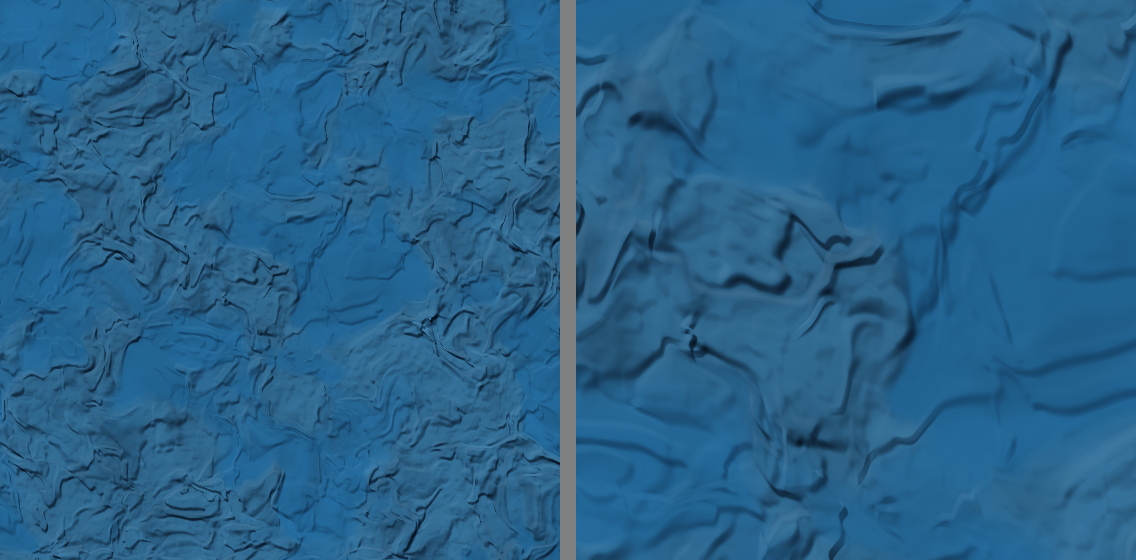
Left, the full canvas; right, a detail of the centre.
Give the GLSL for this texture, as a Shadertoy shader.

```glsl
// Blue troweled plaster: ragged overlapping flakes with dark creases and smooth pools.
#define POOL_COLOR  vec3(0.132, 0.402, 0.592)
#define FLAKE_COLOR vec3(0.192, 0.420, 0.574)
#define GLINT_COLOR vec3(0.220, 0.200, 0.185)
#define LIGHT_DIR   vec2(-0.45, 0.89)
#define FLAKE_SCALE 6.5
#define WARP        0.062
#define EDGE_WIDTH  0.0040
#define SHADOW      0.90
#define CREASE      0.17
#define GLINT       0.42
#define GRAIN       0.34

vec3 hash3(vec2 p) {
    vec3 q = fract(p.xyx * vec3(0.1031, 0.1030, 0.0973));
    q += dot(q, q.yxz + 33.33);
    return fract((q.xxy + q.yzz) * q.zyx);
}

// Smooth cellular noise: random cell levels blended by distance, about -0.4 to 0.4.
float cells(vec2 p) {
    vec2 cell = floor(p), f = p - cell;
    float total = 0.0, weights = 1e-4;
    for (int y = -1; y <= 1; y++)
    for (int x = -1; x <= 1; x++) {
        vec2 offset = vec2(x, y);
        vec3 rnd = hash3(cell + offset + 100.0);
        vec2 d = offset + 0.15 + 0.7 * rnd.xy - f;
        float w = max(1.3 - dot(d, d), 0.0);
        w *= w * w;
        w *= w;
        total += w * (rnd.z - 0.5);
        weights += w;
    }
    return total / weights;
}

mat2 rotation(float a) {
    return mat2(cos(a), sin(a), -sin(a), cos(a));
}

// Bends the plane so that flake outlines become ragged.
vec2 distort(vec2 p) {
    float scale = 9.0, amount = WARP;
    for (int i = 0; i < 3; i++) {
        p += amount * vec2(cells(p * scale + 11.0), cells(p * scale + 57.0));
        scale *= 2.4;
        amount *= 0.45;
    }
    return p;
}

// Returns height, crease darkness and flake cover.
vec3 relief(vec2 uv) {
    vec2 p = distort(uv);
    float patches = cells(p * FLAKE_SCALE + 5.0) + 0.7 * cells(p * 15.0 + 83.0);
    float cover = smoothstep(-0.32, 0.14, patches);
    float height = 0.0, crease = 0.0, scale = FLAKE_SCALE;

    // Stepped edges along noise contours, each layer turned and finer
    for (int i = 0; i < 5; i++) {
        float layer = float(i);
        vec2 q = rotation(layer * 1.15 + 0.6) * p * scale;
        q = q * vec2(0.85, 1.25) + layer * 17.3;
        float level = cells(q);
        float band = EDGE_WIDTH * scale;
        float strength = smoothstep(-0.14, 0.36, cells(q * 0.9 + 41.0));
        strength *= mix(0.35, 1.0, cover);
        height += strength * smoothstep(-band, band, level);
        crease += strength * exp(-level * level / (band * band));
        scale *= 1.55;
    }

    // Fine gritty surface on the flakes
    float grit = cells(p * 55.0) + 0.7 * cells(uv * 105.0 + 23.0);
    height += GRAIN * grit * mix(0.12, 1.0, cover);
    return vec3(height, crease, cover);
}

void mainImage(out vec4 fragColor, in vec2 fragCoord) {
    vec2 uv = fragCoord / iResolution.y;
    vec2 stepToLight = LIGHT_DIR * 0.0024;
    vec3 near = relief(uv + stepToLight);
    vec3 far = relief(uv - stepToLight);
    float slope = near.x - far.x;
    float crease = 0.5 * (near.y + far.y);
    float cover = 0.5 * (near.z + far.z);

    // Base tone with broad mottling
    vec3 color = mix(POOL_COLOR, FLAKE_COLOR, cover);
    color *= 1.0 + 0.05 * cells(uv * 6.0 + 71.0) + 0.09 * cells(uv * 26.0 + 9.0);

    // Shaded sides and creases darken, sides facing the light pick up a pale rim
    float shade = SHADOW * max(slope, 0.0) + CREASE * min(crease, 1.2);
    color *= exp(-shade * vec3(1.15, 1.0, 0.88));
    color += GLINT * GLINT_COLOR * min(max(-slope, 0.0), 0.6);

    fragColor = vec4(clamp(color, 0.0, 1.0), 1.0);
}
```
